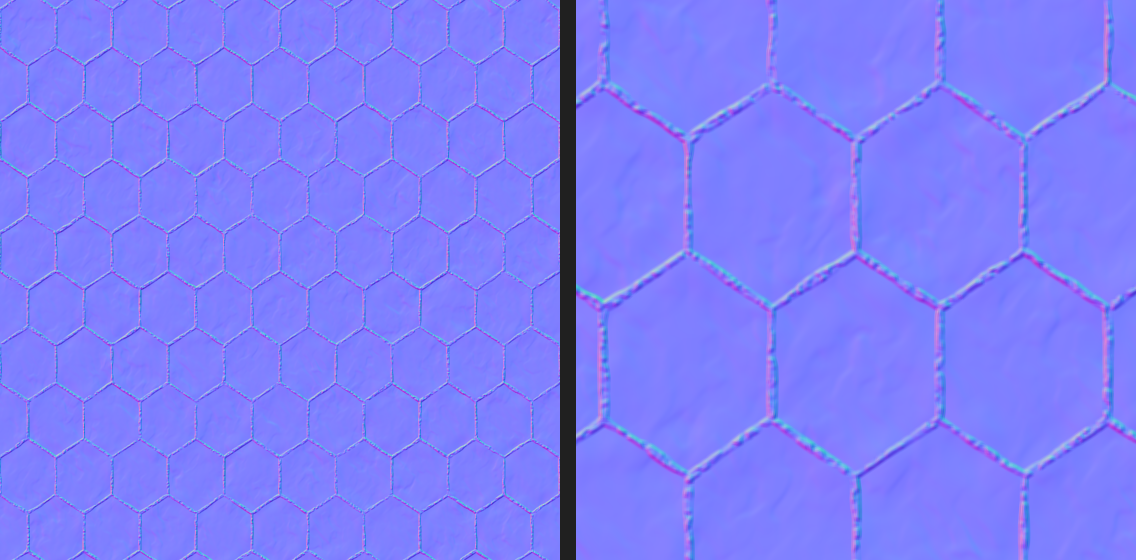
Left, the full canvas; right, a detail of the centre.
This texture map is drawn by a WebGL 2 fragment shader. Its source:

```glsl
#version 300 es
precision highp float;

#define REPEATS 10.0        // tiles across and rows up, even
#define ROW_SQUASH 0.8660254
#define GROUT_HALF 0.012    // in tile widths
#define BEVEL 0.012
#define DEPTH 0.021
#define EDGE_WOBBLE 0.020
#define GRAIN_CELLS 32.0    // grout grains per tile width
#define GRAIN_HEIGHT 0.019
#define FLAKE_HEIGHT 0.0085
#define CHIP_HEIGHT 0.0042
#define STREAK_HEIGHT 0.0005
#define FOOTPRINT 0.0125    // smallest smoothing radius, in tile widths

uniform vec2 u_resolution;
out vec4 fragColor;

vec2 hash2(vec2 p) {
    vec3 q = fract(p.xyx * vec3(0.1031, 0.1030, 0.0973));
    q += dot(q, q.yzx + 33.33);
    return fract((q.xx + q.yz) * q.zy);
}

// Cellular plateaus of random height, blended at their borders; wraps at period
float plateaus(vec2 p, float period, float sharpness) {
    vec2 cell = floor(p), f = p - cell;
    float sum = 0.0, weight = 0.0;
    for (int y = -1; y <= 1; y++) {
        for (int x = -1; x <= 1; x++) {
            vec2 offset = vec2(x, y);
            vec2 id = mod(cell + offset, period);
            float dist = length(offset + hash2(id) - f);
            float w = exp(-sharpness * dist);
            sum += w * hash2(id + 71.7).x;
            weight += w;
        }
    }
    return sum / weight;
}

// Offset from the nearest tile centre (xy) and the wrapped tile id (zw)
vec4 hexTile(vec2 p) {
    vec2 evenId = vec2(floor(p.x + 0.5), 2.0 * floor(p.y * 0.5 + 0.25));
    vec2 oddId = vec2(floor(p.x), 2.0 * floor(p.y * 0.5 - 0.25) + 1.0);
    vec2 a = p - evenId - vec2(0.0, 0.5);
    vec2 b = p - oddId - vec2(0.5, 0.5);
    a.y *= ROW_SQUASH;
    b.y *= ROW_SQUASH;
    bool isEven = dot(a, a) < dot(b, b);
    return isEven ? vec4(a, mod(evenId, REPEATS)) : vec4(b, mod(oddId, REPEATS));
}

float hexEdgeDistance(vec2 q) {
    q = abs(q);
    return 0.5 - max(q.x, dot(q, vec2(0.5, ROW_SQUASH)));
}

// Split stone: flakes gathered in patches, small chips and faint upright streaks
float stone(vec2 q, vec2 seed) {
    vec2 s = q + seed * 40.0;
    s += 0.05 * sin(s.yx * 7.0 + seed * 6.0);
    s += 0.018 * sin(s.yx * 23.0) + 0.007 * sin(s.yx * 53.0 + 2.0);
    float patchiness = 0.5 + 0.5 * sin(s.x * 5.1 + 1.7 * sin(s.y * 4.3));
    float flakes = plateaus(s * vec2(3.4, 3.0), 512.0, 13.0);
    float chips = plateaus(s * vec2(8.5, 7.0) + 9.0, 512.0, 9.0);
    float streaks = sin(s.x * 37.0 + sin(s.y * 3.0)) * sin(s.y * 4.0 + s.x * 5.0);
    return FLAKE_HEIGHT * flakes * mix(0.35, 1.0, patchiness)
         + CHIP_HEIGHT * chips * mix(0.15, 1.0, patchiness)
         + STREAK_HEIGHT * streaks;
}

float surfaceHeight(vec2 p) {
    vec4 tile = hexTile(p);
    vec2 q = tile.xy, seed = hash2(tile.zw + 3.0);
    float edge = hexEdgeDistance(q);
    float grain = 0.0;

    // Rough mortar and chipped rims only matter close to the joints
    if (edge < 0.06) {
        grain = GRAIN_HEIGHT * plateaus(p * GRAIN_CELLS, REPEATS * GRAIN_CELLS, 9.0);
        edge += EDGE_WOBBLE * (plateaus(q * 5.0 + seed * 60.0, 512.0, 9.0) - 0.5);
    }
    float face = smoothstep(GROUT_HALF, GROUT_HALF + BEVEL, edge);
    float rim = 0.9 + 0.35 * sin(q.x * 9.0 + seed.x * 6.3) * sin(q.y * 8.0 + seed.y * 6.3);
    float top = DEPTH * rim * mix(0.8, 1.2, seed.x);
    top = mix(top, DEPTH, smoothstep(0.03, 0.25, edge));
    return mix(grain, top + stone(q, seed), face);
}

void main() {
    vec2 p = gl_FragCoord.xy / u_resolution * REPEATS;
    float e = max(FOOTPRINT, 0.6 * REPEATS / min(u_resolution.x, u_resolution.y));

    // Heights on a small grid around the point
    float height[9];
    for (int i = 0; i < 9; i++) {
        height[i] = surfaceHeight(p + e * vec2(i % 3 - 1, i / 3 - 1));
    }

    // Mean of four tangent-space normals, green pointing down
    vec3 normal = vec3(0.0);
    for (int i = 0; i < 4; i++) {
        int k = i % 2 + 3 * (i / 2);
        float a = height[k], b = height[k + 1], c = height[k + 3], d = height[k + 4];
        vec2 slope = vec2(b + d - a - c, c + d - a - b) / (2.0 * e);
        normal += 0.25 * normalize(vec3(-slope.x, slope.y, 1.0));
    }
    fragColor = vec4(normal * 0.5 + 0.5, 1.0);
}
```
